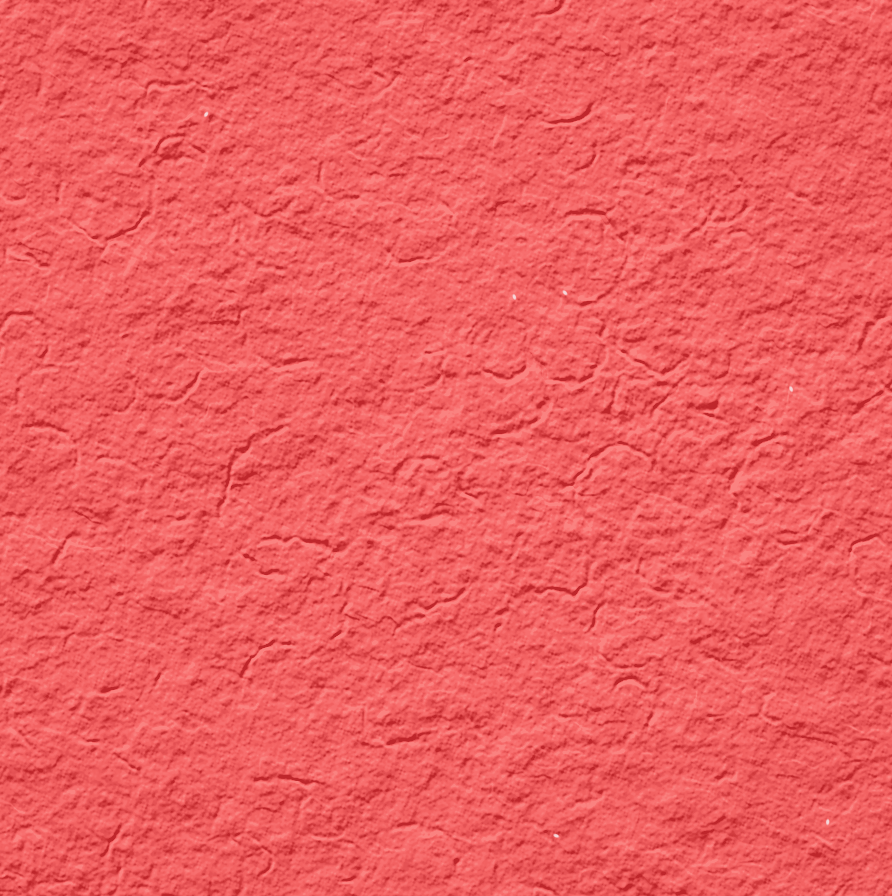
Reproduce this texture procedurally as a Shadertoy shader.

```glsl
// Coral red plaster with a gritty surface, crumbled ledges and scratched curls.

const vec2  LIGHT_DIR    = vec2(-0.36, 0.93); // towards the light
const float RELIEF_STEP  = 0.0026;            // sampling step for the slope
const float GROOVE_WIDTH = 0.0042;
const float GROOVE_DEPTH = 3.5;
const float LEDGE_HEIGHT = 2.3;
const float CRUMB_HEIGHT = 1.9;
const float WARP_AMOUNT  = 0.013;
const float FRAY_AMOUNT  = 0.008;
const float RELIEF_GAIN  = 1.0;
const float SPECK_CHANCE = 0.008;

const vec3 SHADOW = vec3(0.75, 0.15, 0.17);
const vec3 DARK   = vec3(0.83, 0.24, 0.25);
const vec3 DEEP   = vec3(0.90, 0.32, 0.33);
const vec3 CORAL  = vec3(0.95, 0.38, 0.38);
const vec3 LIGHT  = vec3(0.97, 0.43, 0.43);
const vec3 GLINT  = vec3(0.98, 0.51, 0.50);
const vec3 CHALK  = vec3(0.96, 0.84, 0.85);

vec2 hash2(vec2 p) {
    vec3 q = fract(p.xyx * vec3(0.1031, 0.1030, 0.0973));
    q += dot(q, q.yzx + 33.33);
    return fract((q.xx + q.yz) * q.zy);
}

float noise(vec2 p) {
    vec2 i = floor(p), f = fract(p);
    f = f * f * (3.0 - 2.0 * f);
    return mix(mix(hash2(i).x, hash2(i + vec2(1, 0)).x, f.x),
               mix(hash2(i + vec2(0, 1)).x, hash2(i + vec2(1, 1)).x, f.x), f.y);
}

vec2 turn(vec2 p, float a) {
    float c = cos(a), s = sin(a);
    return vec2(c * p.x - s * p.y, s * p.x + c * p.y);
}

// Open, slightly spiralling arcs, one at most per cell
float curls(vec2 p, float cell, float seed) {
    vec2 q = p / cell, home = floor(q);
    float sum = 0.0;
    for (int y = -1; y <= 1; y++)
    for (int x = -1; x <= 1; x++) {
        vec2 id = home + vec2(x, y);
        vec2 place = hash2(id + seed), form = hash2(id + seed + 71.0);
        vec2 v = q - id - 0.2 - 0.6 * place;
        float len = length(v) + 1e-4;
        vec2 facing = turn(vec2(1, 0), 6.2832 * form.x);
        float along = dot(v / len, facing);
        float across = dot(v / len, vec2(-facing.y, facing.x));
        float radius = mix(0.2, 0.62, form.y) * (1.0 + 0.2 * across);
        float d = (len - radius) * cell / GROOVE_WIDTH;
        float open = mix(-0.9, 0.7, place.y);
        float arc = smoothstep(open - 0.1, open + 0.35, along) * step(place.x, 0.8);
        sum += arc * (1.0 - 0.9 * d * d) * exp(-0.7 * d * d);
    }
    return clamp(sum, -0.6, 1.1);
}

float height(vec2 p) {
    vec2 warp = vec2(noise(p * 26.0 + 3.0), noise(p * 26.0 + 47.0)) - 0.5;
    vec2 fray = vec2(noise(p * 88.0 + 9.0), noise(p * 88.0 + 61.0)) - 0.5;
    vec2 w = p + WARP_AMOUNT * warp + FRAY_AMOUNT * fray;

    // Scratched curls, broken into short stretches
    float worn = smoothstep(0.25, 0.7, noise(p * 6.0 + 15.0));
    float broken = mix(0.3, 1.15, smoothstep(0.25, 0.6, noise(p * 33.0 + 140.0)));
    float h = -GROOVE_DEPTH * broken * worn * curls(w, 0.14, 5.0);
    h -= 0.85 * GROOVE_DEPTH * broken * (1.1 - worn) * curls(w, 0.085, 130.0);

    // Frayed ledges and small crumbs lying mostly across the light
    vec2 flow = turn(w, 0.25);
    float layer = noise(flow * vec2(15.0, 24.0)) + 0.4 * noise(flow * 47.0 + 8.0);
    h += LEDGE_HEIGHT * (smoothstep(0.48, 0.62, layer) + smoothstep(0.80, 0.95, layer));
    float patchy = smoothstep(0.3, 0.6, noise(p * 9.0 + 55.0));
    float crumb = noise(flow * vec2(38.0, 56.0) + 20.0) + 0.4 * noise(p * 115.0);
    h += CRUMB_HEIGHT * patchy * smoothstep(0.62, 0.86, crumb);

    // Lumps and grit
    float rough = mix(0.65, 1.35, noise(p * 7.0 + 90.0));
    h += 7.0 * noise(turn(p, 0.6) * 23.0);
    h += rough * 4.8 * noise(turn(p, 1.1) * 66.0);
    h += rough * 2.9 * noise(turn(p, 2.0) * 140.0);
    h += 2.1 * noise(turn(p, 0.4) * 235.0);
    return h + 1.3 * noise(turn(p, 2.7) * 370.0);
}

// Shade is centred on 0 with a spread near 1
vec3 plasterColor(float s) {
    vec3 c = mix(SHADOW, DARK, smoothstep(-2.4, -1.5, s));
    c = mix(c, DEEP, smoothstep(-1.5, -0.75, s));
    c = mix(c, CORAL, smoothstep(-0.75, 0.0, s));
    c = mix(c, LIGHT, smoothstep(0.0, 0.85, s));
    return mix(c, GLINT, smoothstep(0.9, 2.0, s));
}

// Rare chips of chalk
float specks(vec2 p) {
    vec2 q = p * 20.0, id = floor(q), rnd = hash2(id + 211.0);
    vec2 v = fract(q) - 0.3 - 0.4 * hash2(id + 307.0);
    float d = length(turn(v, 6.28 * rnd.y) * vec2(1.0, 1.7));
    return step(rnd.x, SPECK_CHANCE) * (1.0 - smoothstep(0.03, 0.09, d));
}

void mainImage(out vec4 fragColor, in vec2 fragCoord) {
    vec2 p = fragCoord / iResolution.y;
    float slope = height(p) - height(p + LIGHT_DIR * RELIEF_STEP);

    // Softer relief and deeper tone near the borders
    float border = smoothstep(0.3, 0.65, length(p - vec2(0.5, 0.55)));
    float shade = RELIEF_GAIN * slope * mix(1.0, 0.85, border);
    shade += 0.1 - 0.3 * border + 0.4 * (noise(p * 4.0 + 31.0) - 0.5);

    vec3 color = mix(plasterColor(shade), CHALK, specks(p));
    fragColor = vec4(color, 1.0);
}
```
